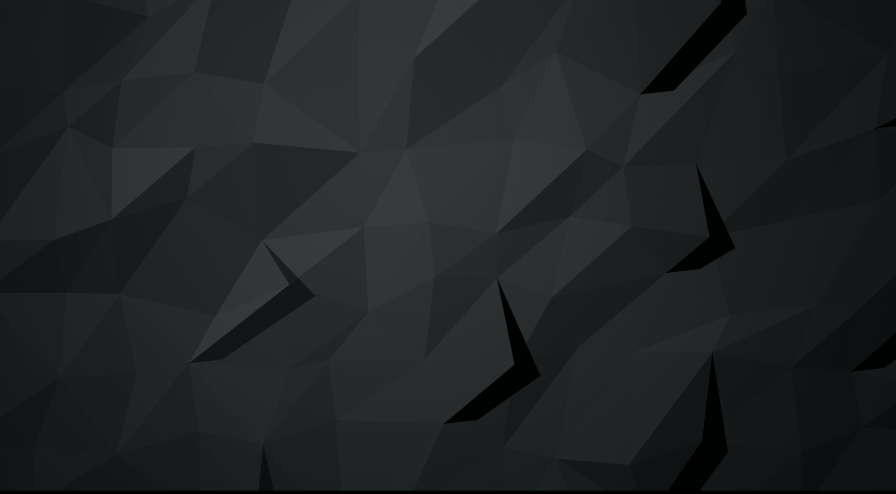
This background is drawn by a WebGL 2 fragment shader. Its source:

```glsl
#version 300 es
precision highp float;

#define CELL 0.15
#define JITTER 0.62
#define RELIEF 0.6
#define FACET_CONTRAST 0.55
#define FLIP_SHARE 0.25
#define LIGHT_CENTER vec2(0.43, 0.71)
#define LIGHT_FALLOFF 1.45
#define AMBIENT 0.048
#define GLOW 0.155
#define FOLD_LEVEL 0.008
#define FOLD_SPACING 9.0

uniform vec2 u_resolution;
out vec4 fragColor;

const vec2 GRID_SHIFT = vec2(0.3);
const vec2 LIGHT_DIR = vec2(-0.6, 0.8);

vec3 hash3(vec2 cell) {
    vec3 q = fract(cell.xyx * vec3(0.1031, 0.1030, 0.0973) + 0.37);
    q += dot(q, q.yxz + 33.33);
    return fract((q.xxy + q.yzz) * q.zyx);
}

// Mesh vertex: jittered grid position and height
vec3 vertexAt(vec2 cell) {
    vec3 h = hash3(cell) - 0.5;
    return vec3(cell + JITTER * h.xy, RELIEF * h.z);
}

float edgeDistance(vec2 p, vec2 a, vec2 b) {
    vec2 e = b - a, d = p - a;
    return (e.x * d.y - e.y * d.x) / max(length(e), 1e-4);
}

// Smooth coverage of a counterclockwise triangle
float triangleCover(vec2 p, vec2 a, vec2 b, vec2 c, float px) {
    float d = min(edgeDistance(p, a, b),
              min(edgeDistance(p, b, c), edgeDistance(p, c, a)));
    return clamp(0.5 + d / px, 0.0, 1.0);
}

float lightDistance(vec2 gridPos) {
    float aspect = u_resolution.x / u_resolution.y;
    return length((gridPos - GRID_SHIFT) * CELL - LIGHT_CENTER * vec2(aspect, 1.0));
}

float glowAt(vec2 gridPos) {
    float d = lightDistance(gridPos);
    return AMBIENT + GLOW * exp(-LIGHT_FALLOFF * d * d);
}

// Returns weighted brightness and weight of one facet
vec2 facet(vec2 p, vec3 a, vec3 b, vec3 c, float px) {
    float cover = triangleCover(p, a.xy, b.xy, c.xy, px);
    vec3 normal = normalize(cross(b - a, c - a));
    float shade = 1.0 + FACET_CONTRAST * dot(normal.xy, LIGHT_DIR);
    vec2 center = (a.xy + b.xy + c.xy) / 3.0;
    return vec2(glowAt(mix(center, p, 0.55)) * shade, 1.0) * cover;
}

// Deep crease: a diagonal run that turns upward and narrows to a tip
float foldCover(vec2 p, vec2 cell, float px) {
    vec2 start = vertexAt(cell).xy;
    vec2 bend = vertexAt(cell + 1.0).xy;
    vec2 tip = vertexAt(cell + vec2(1.0, 2.0)).xy;
    vec2 startLow = start + vec2(0.45, 0.05);
    vec2 bendLow = bend + vec2(0.35, -0.15);
    float cover = triangleCover(p, start, startLow, bendLow, px)
                + triangleCover(p, start, bendLow, bend, px)
                + triangleCover(p, bend, bendLow, tip, px);
    return min(cover, 1.0);
}

void main() {
    vec2 uv = gl_FragCoord.xy / u_resolution.y;
    vec2 p = uv / CELL + GRID_SHIFT;
    vec2 base = floor(p);
    float px = 1.0 / (u_resolution.y * CELL);

    vec2 facets = vec2(0.0);
    float fold = 0.0;
    for (int j = -3; j <= 1; j++) {
        for (int i = -2; i <= 1; i++) {
            vec2 cell = base + vec2(i, j);

            // Two facets per cell, mostly split along the rising diagonal
            vec3 a = vertexAt(cell);
            vec3 b = vertexAt(cell + vec2(1.0, 0.0));
            vec3 c = vertexAt(cell + 1.0);
            vec3 d = vertexAt(cell + vec2(0.0, 1.0));
            if (hash3(cell + 57.0).x < FLIP_SHARE) {
                vec3 first = a;
                a = b; b = c; c = d; d = first;
            }
            facets += facet(p, a, b, c, px) + facet(p, a, c, d, px);

            // Sparse creases, away from the light and stronger to the right
            bool hasFold = mod(cell.x + 3.0 * cell.y + 0.5, FOLD_SPACING) < 1.0;
            if (hasFold && lightDistance(cell) > 0.4) {
                float strength = smoothstep(0.0, 6.0, cell.x);
                fold = max(fold, strength * foldCover(p, cell, px));
            }
        }
    }

    float level = facets.x / max(facets.y, 1e-3);
    level = mix(level, FOLD_LEVEL, fold);
    level *= smoothstep(0.004, 0.009, uv.y); // dark lower rim

    // Cool grey tint
    vec3 color = level * vec3(1.0, 1.0, 1.03) - vec3(0.012, 0.0, 0.0);
    fragColor = vec4(max(color, 0.0), 1.0);
}
```
